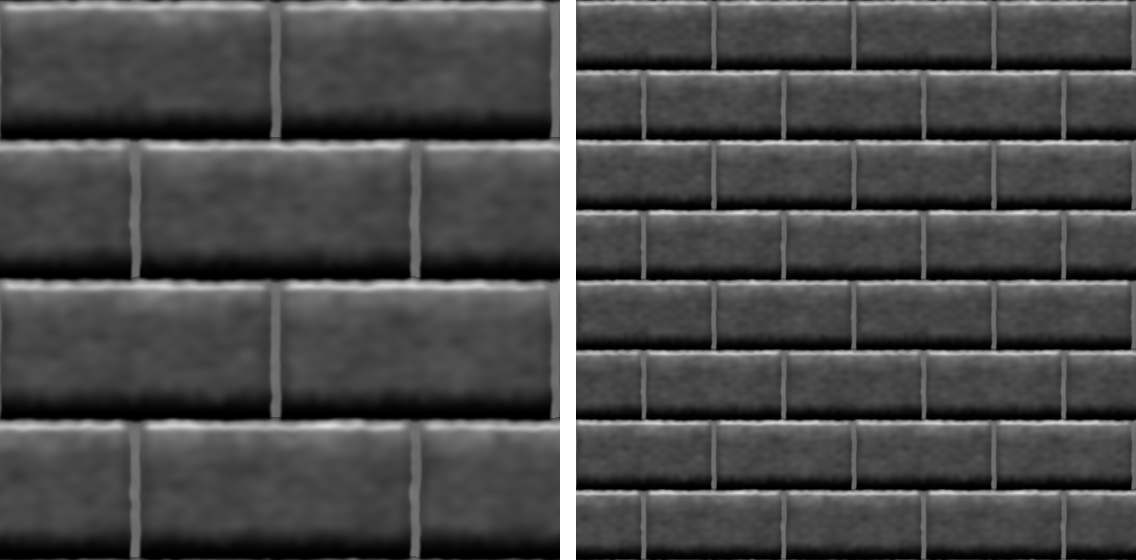
Left, the tile; right, the same tile 2 across and 2 down.
Write a Shadertoy shader that draws this texture map.

```glsl
// Running-bond wall of dark glazed bricks, two across and four down, lit from above.
// Each brick is a vertical light profile (bright lip, soft glow, shaded foot) beside
// flat grout; layered sines with whole wave counts add wear and wrap at the borders.

#define BRICKS vec2(2.0, 4.0)
#define JOINT_SHIFT 0.016   // sideways shift of the joints, in bricks
#define JOINT_HALF 0.017    // half width of a joint, in bricks
#define BED_START 0.02      // where a row begins above its lip, in rows
#define FACE_TONE 0.272
#define GROUT_TONE 0.43
#define GLOW 0.175
#define LIP 0.27
#define WEAR 0.05
#define WOBBLE 0.004

const float TAU = 6.2831853;

float hash(vec2 cell) {
    return fract(sin(dot(cell, vec2(41.3, 289.1))) * 4375.5);
}

// Sum of plane waves with whole wave counts, so it repeats over the unit square.
float wrappedWaves(vec2 uv) {
    float sum = 0.0;
    for (int i = 0; i < 24; i++) {
        float n = float(i);
        float angle = 2.4 * n;
        vec2 waves = round((5.0 + 1.5 * n) * vec2(0.7 * cos(angle), sin(angle)));
        sum += sin(TAU * dot(waves, uv) + 1.7 * n * n) / (1.0 + 0.1 * n);
    }
    return 0.6 * sum;
}

float bell(float x, float width) {
    return exp(-x * x / (width * width));
}

// 1 inside the upright joint at whole values of x, 0 on the brick.
float jointMask(float x) {
    float soft = max(0.008, BRICKS.x / iResolution.x);
    float dist = abs(fract(x + 0.5) - 0.5);
    return 1.0 - smoothstep(JOINT_HALF - soft, JOINT_HALF + soft, dist);
}

void mainImage(out vec4 fragColor, in vec2 fragCoord) {
    vec2 uv = fragCoord / iResolution.xy;
    float grain = wrappedWaves(uv);
    float drift = wrappedWaves(uv.yx + 0.37);

    // Rows count downward; every second row is moved by half a brick.
    float y = (1.0 - uv.y) * BRICKS.y + WOBBLE * drift + BED_START;
    float row = mod(floor(y), BRICKS.y);
    float depth = fract(y) - BED_START;
    float x = uv.x * BRICKS.x + JOINT_SHIFT + 0.5 * mod(row, 2.0)
            + 0.5 * WOBBLE * grain;
    vec2 brick = vec2(mod(floor(x), BRICKS.x), row);
    float variation = hash(brick) - 0.5;
    float side = abs(fract(x + 0.5) - 0.5);

    // Lip and glow along the top, fading toward the rounded corners.
    float corner = smoothstep(0.005, 0.06, side);
    float face = FACE_TONE + 0.012 * variation;
    face += GLOW * (1.0 + 0.12 * drift) * bell(depth, 0.204);
    face += LIP * (1.0 + 0.2 * variation) * corner * bell(depth - 0.05, 0.03);
    face *= 1.0 + WEAR * grain;
    face *= 1.0 - 0.14 * bell(side - 0.03, 0.025);

    // Shaded foot of the brick, uneven where the surface is worn.
    float foot = 1.0 - BED_START - depth;
    face *= smoothstep(0.015, 0.25, foot + 0.012 * drift * smoothstep(0.0, 0.1, foot));

    // Grout, and the dark bed line broken by the joint that ends on it.
    float joint = jointMask(x);
    float tone = mix(face, GROUT_TONE * (1.0 + 0.03 * grain), joint);
    float rise = smoothstep(-BED_START, mix(0.02, 0.035, joint), depth);
    tone *= mix(rise, 1.0, 0.6 * jointMask(x + 0.5));

    fragColor = vec4(vec3(clamp(tone, 0.0, 1.0)), 1.0);
}
```
